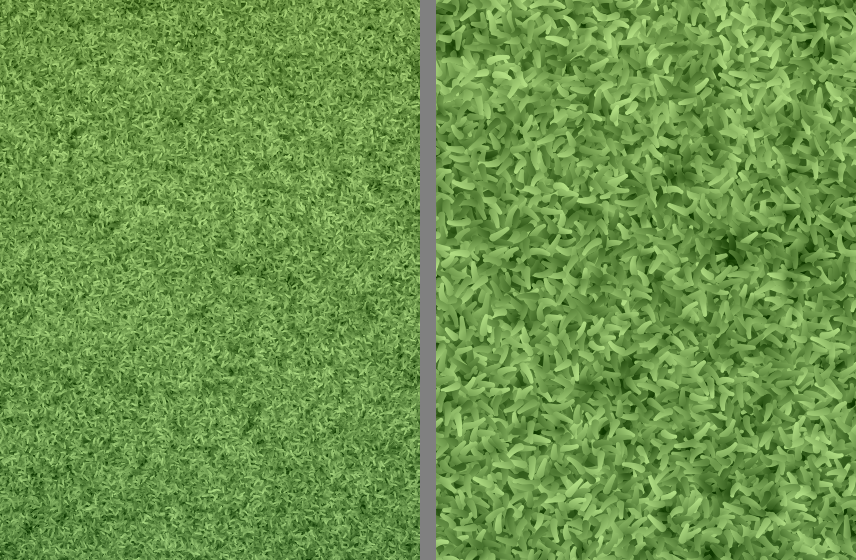
Left, the full canvas; right, a detail of the centre.
Reproduce this texture procedurally as a Shadertoy shader.

```glsl
// Short artificial turf: layered, randomly turned blades with dark gaps between tufts.

const vec3 SHADE_GREEN = vec3(0.16, 0.32, 0.07);
const vec3 LIGHT_GREEN = vec3(0.57, 0.74, 0.41);
const float BLADE_CELLS = 98.0;   // blade cells across the canvas width
const int LAYERS = 4;

float hash(vec2 p) {
    return fract(sin(dot(p, vec2(127.1, 311.7))) * 43758.5453);
}

float valueNoise(vec2 p) {
    vec2 cell = floor(p);
    vec2 f = fract(p);
    f = f * f * (3.0 - 2.0 * f);
    float low = mix(hash(cell), hash(cell + vec2(1.0, 0.0)), f.x);
    float high = mix(hash(cell + vec2(0.0, 1.0)), hash(cell + 1.0), f.x);
    return mix(low, high, f.y);
}

mat2 rotation(float angle) {
    float c = cos(angle), s = sin(angle);
    return mat2(c, s, -s, c);
}

// Distance to a bent blade lying along x, narrowing towards its tip.
float bladeDistance(vec2 p, float halfLength, float halfWidth, float bend) {
    float along = clamp(p.x / halfLength, -1.0, 1.0);
    vec2 spine = vec2(along * halfLength, bend * (along * along - 0.5));
    return length(p - spine) - halfWidth * (1.0 - 0.3 * along);
}

// Paints one layer of blades over the tone that lies below it.
float paintLayer(float tone, vec2 p, float seed, float baseTone, float pixel) {
    vec2 home = floor(p);
    for (int y = -1; y <= 1; y++) {
        for (int x = -1; x <= 1; x++) {
            vec2 cell = home + vec2(x, y);
            vec2 key = cell + seed * 17.3;
            vec2 root = cell + vec2(hash(key), hash(key + 41.7));
            float angle = 6.2832 * hash(key + 83.1);
            vec2 q = (p - root) * rotation(angle);

            float halfLength = mix(0.42, 0.74, hash(key + 12.9));
            float bend = 0.3 * (hash(key + 29.3) - 0.5);
            float d = bladeDistance(q, halfLength, 0.23, bend);
            float cover = smoothstep(0.6 * pixel, -0.6 * pixel, d);

            // Each blade has its own tone, a lit tip and one lit side.
            float bladeTone = baseTone + 0.72 * (hash(key + 57.7) - 0.5);
            bladeTone += 0.12 * q.x / halfLength + 0.35 * clamp(q.y, -0.25, 0.25);
            tone = mix(tone, bladeTone, cover);
        }
    }
    return tone;
}

// Uneven pile: soft tufts, small dark pits and faint broad patches.
float pileTone(vec2 uv) {
    float tufts = valueNoise(uv * 42.0) - 0.5;
    float pits = smoothstep(0.62, 0.95, valueNoise(uv * 60.0 + 31.0));
    float patches = valueNoise(uv * 7.0 + 9.0) - 0.5;
    return 0.24 * tufts - 0.30 * pits + 0.10 * patches;
}

void mainImage(out vec4 fragColor, in vec2 fragCoord) {
    vec2 uv = fragCoord / iResolution.x;
    vec2 screen = fragCoord / iResolution.xy;
    float pixel = BLADE_CELLS / iResolution.x;

    // Blades, from the shaded ground up to the lit surface
    float tone = 0.04;
    for (int i = 0; i < LAYERS; i++) {
        float level = float(i) / float(LAYERS - 1);
        vec2 p = rotation(0.6 + 1.1 * float(i)) * uv * BLADE_CELLS;
        tone = paintLayer(tone, p, float(i) + 1.0, mix(0.28, 0.76, level), pixel);
    }
    tone += pileTone(uv) + 0.04;

    // Broad light: brighter above, fading at the corners
    vec2 fromCentre = screen - 0.5;
    tone += 0.10 * fromCentre.y + 0.05 - 0.28 * dot(fromCentre, fromCentre);

    vec3 color = mix(SHADE_GREEN, LIGHT_GREEN, clamp(tone, -0.25, 1.3));
    color += vec3(0.02, 0.0, -0.03) * fromCentre.y;
    fragColor = vec4(clamp(color, 0.0, 1.0), 1.0);
}
```
